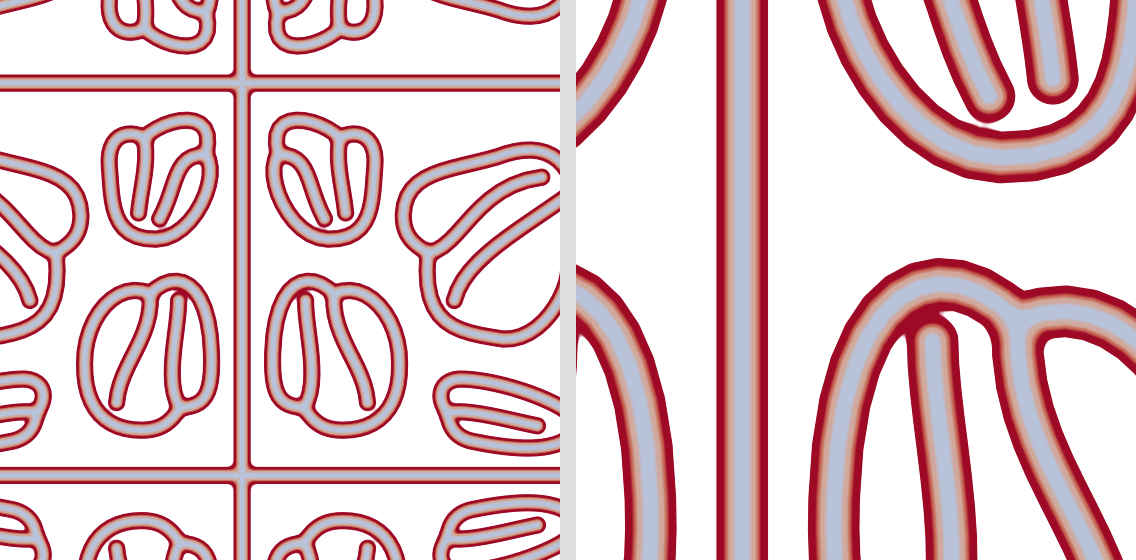
Left: the whole. Right: its middle third, enlarged.
Reproduce this pattern procedurally as a Shadertoy shader.

```glsl
// Mirrored square tiles holding rounded, folded bean outlines inside a ruled frame.
// Each outline is a set of cubic curves; the distance to the nearest curve picks
// a colour from a blue core through tan and orange to a dark red rim.

const float UNITS = 768.0;                // drawing units across the canvas
const float TILE = 538.0;                 // side of one tile
const vec2 CROSSING = vec2(332.0, 654.0); // one crossing of the frame lines
const float HALF_WIDTH = 11.8;            // half the stroke width
const float JOIN = 6.0;                   // softness where folds meet outlines
const float FILLET = 10.0;                // softness of the frame crossings
const float CREASE = 3.5;                 // strength of the diagonal crossing mark
const int STEPS = 12;                     // straight pieces per curve

const vec3 PAPER = vec3(1.0);
const vec3 RIM = vec3(0.62, 0.04, 0.15);
const vec3 ORANGE = vec3(0.78, 0.39, 0.32);
const vec3 TAN = vec3(0.82, 0.66, 0.61);
const vec3 CORE = vec3(0.72, 0.76, 0.85);

float softMin(float a, float b, float k) {
    float h = max(k - abs(a - b), 0.0) / k;
    return min(a, b) - 0.25 * k * h * h;
}

float segment(vec2 p, vec2 a, vec2 b) {
    vec2 ab = b - a;
    vec2 ap = p - a;
    return length(ap - ab * clamp(dot(ap, ab) / dot(ab, ab), 0.0, 1.0));
}

// Distance to a cubic curve, skipped when its bounds are far away
float curve(vec2 p, vec2 a, vec2 b, vec2 c, vec2 d) {
    vec2 low = min(min(a, b), min(c, d));
    vec2 high = max(max(a, b), max(c, d));
    vec2 outside = max(low - p, p - high);
    if (max(outside.x, outside.y) > 3.0 * HALF_WIDTH) return UNITS;
    float dist = UNITS;
    vec2 last = a;
    for (int i = 1; i <= STEPS; i++) {
        float t = float(i) / float(STEPS);
        float s = 1.0 - t;
        vec2 next = s * s * s * a + 3.0 * s * t * (s * b + t * c) + t * t * t * d;
        dist = min(dist, segment(p, last, next));
        last = next;
    }
    return dist;
}

float smallBean(vec2 p) {
    vec2 top = vec2(134, 75), side = vec2(50, 98), base = vec2(118, 214), flank = vec2(182, 115);
    float rim = curve(p, top, vec2(108, 48), vec2(31, 30), side);
    rim = min(rim, curve(p, side, vec2(28, 125), vec2(65, 213), base));
    rim = min(rim, curve(p, base, vec2(182, 215), vec2(178, 160), flank));
    rim = min(rim, curve(p, flank, vec2(186, 72), vec2(158, 62), top));
    float folds = min(curve(p, side, vec2(95, 98), vec2(88, 140), vec2(113, 186)),
                      curve(p, top, vec2(128, 110), vec2(138, 140), vec2(142, 178)));
    return softMin(rim, folds, JOIN);
}

float tallBean(vec2 p) {
    vec2 top = vec2(126, 289), notch = vec2(85, 445);
    vec2 left = vec2(42, 370), right = vec2(216, 385), base = vec2(138, 476);
    float rim = curve(p, top, vec2(92, 254), vec2(45, 268), left);
    rim = min(rim, curve(p, left, vec2(40, 430), vec2(52, 443), notch));
    rim = min(rim, curve(p, top, vec2(170, 268), vec2(217, 320), right));
    rim = min(rim, curve(p, right, vec2(217, 448), vec2(185, 476), base));
    rim = min(rim, curve(p, base, vec2(108, 476), vec2(96, 462), notch));
    float folds = min(curve(p, vec2(87, 298), vec2(87, 340), vec2(108, 410), notch),
                      curve(p, top, vec2(122, 350), vec2(168, 385), vec2(172, 438)));
    return softMin(rim, folds, JOIN);
}

float largeBean(vec2 p) {
    vec2 left = vec2(221, 181), top = vec2(350, 101), tip = vec2(458, 146);
    vec2 notch = vec2(255, 233), base = vec2(358, 351), right = vec2(448, 255);
    float rim = curve(p, left, vec2(223, 120), vec2(285, 120), top);
    rim = min(rim, curve(p, top, vec2(400, 82), vec2(440, 90), tip));
    rim = min(rim, curve(p, left, vec2(221, 212), vec2(238, 222), notch));
    rim = min(rim, curve(p, notch, vec2(245, 335), vec2(295, 341), base));
    rim = min(rim, curve(p, base, vec2(410, 354), vec2(447, 290), right));
    rim = min(rim, curve(p, right, vec2(450, 225), vec2(480, 185), tip));
    float folds = min(curve(p, notch, vec2(300, 226), vec2(320, 140), vec2(411, 129)),
                      curve(p, vec2(291, 298), vec2(306, 240), vec2(380, 203), tip));
    return softMin(rim, folds, JOIN);
}

float flatBean(vec2 p) {
    vec2 notch = vec2(282, 452), top = vec2(306, 406), tip = vec2(436, 444);
    vec2 base = vec2(320, 492), end = vec2(420, 498);
    float rim = curve(p, notch, vec2(264, 430), vec2(272, 403), top);
    rim = min(rim, curve(p, top, vec2(345, 408), vec2(400, 424), tip));
    rim = min(rim, curve(p, tip, vec2(468, 462), vec2(462, 490), end));
    rim = min(rim, curve(p, notch, vec2(284, 478), vec2(300, 489), base));
    rim = min(rim, curve(p, base, vec2(350, 498), vec2(390, 504), end));
    float fold = curve(p, notch, vec2(310, 446), vec2(365, 462), vec2(405, 470));
    return softMin(rim, fold, JOIN);
}

// Frame lines with filleted crossings and a faint diagonal crease
float frame(vec2 p) {
    vec2 e = min(p, TILE - p);
    float crease = (1.0 - smoothstep(0.0, 2.5, abs(e.x - e.y))) * (1.0 - smoothstep(8.0, 20.0, e.x + e.y));
    return max(softMin(e.x, e.y, FILLET), 0.0) + CREASE * crease;
}

void mainImage(out vec4 fragColor, in vec2 fragCoord) {
    float pixel = UNITS / iResolution.y;
    vec2 offset = (fragCoord * pixel - CROSSING) * vec2(1.0, -1.0);
    vec2 p = abs(mod(offset + TILE, 2.0 * TILE) - TILE); // mirrored tiles, y down

    float beans = min(min(smallBean(p), tallBean(p)), min(largeBean(p), flatBean(p)));
    float d = min(beans, frame(p));

    // Bands from the core out to the rim
    vec3 color = mix(CORE, TAN, smoothstep(2.5, 4.8, d));
    color = mix(color, ORANGE, smoothstep(5.5, 7.5, d));
    color = mix(color, RIM, smoothstep(7.2, 8.8, d));
    color = mix(color, PAPER, smoothstep(-0.6, 0.6, (d - HALF_WIDTH) / pixel));
    fragColor = vec4(color, 1.0);
}
```
